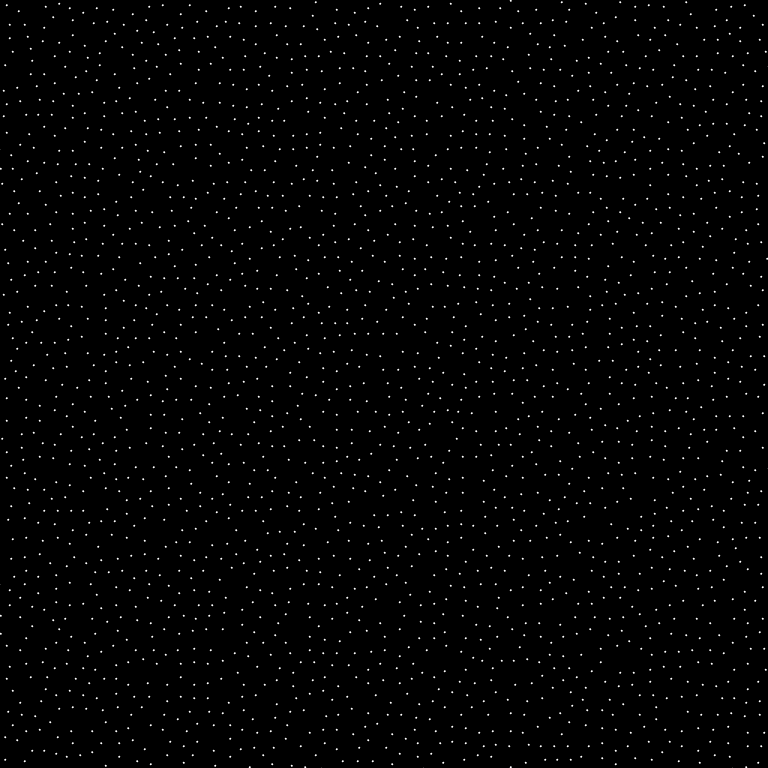
This pattern is drawn by a Shadertoy shader. Its source:

```glsl
const vec3  BACKGROUND   = vec3(0.0);
const vec3  DOT_COLOR    = vec3(1.0);
const float CELLS        = 49.0;      // dots per canvas height
const float LATTICE      = 512.0;     // dot centres snap to this fine lattice
const float DOT_RADIUS   = 0.00123;   // in canvas heights
const float MIN_SPACING  = 0.87;      // distance the dots strive for, in cells
const float PUSH         = 0.55;      // share of the overlap removed per pass
const int   PASSES       = 3;
const int   SIDE         = 3 + 2 * PASSES;

vec2 hash22(vec2 p) {
    vec3 q = fract(p.xyx * vec3(0.1031, 0.1030, 0.0973));
    q += dot(q, q.yzx + 33.33);
    return fract((q.xx + q.yz) * q.zy);
}

// Displacement that moves point p away from a neighbour that is too close
vec2 repel(vec2 p, vec2 neighbour) {
    vec2 away = p - neighbour;
    float d = max(length(away), 1e-4);
    return away / d * PUSH * max(MIN_SPACING - d, 0.0);
}

// Distance to the nearest dot centre, in canvas heights
float nearestDot(vec2 uv) {
    vec2 corner = floor(uv * CELLS) - float(SIDE / 2);
    vec2 points[SIDE * SIDE];

    // One random point per cell
    for (int y = 0; y < SIDE; y++)
        for (int x = 0; x < SIDE; x++) {
            vec2 cell = corner + vec2(x, y);
            points[y * SIDE + x] = cell + hash22(cell + 71.0);
        }

    // Spread the points; each pass drops the outer ring and shifts the rest
    // to index zero, so the update can run in place
    for (int pass = 1; pass <= PASSES; pass++) {
        int inner = SIDE - 2 * pass;
        for (int y = 0; y < inner; y++)
            for (int x = 0; x < inner; x++) {
                vec2 p = points[(y + 1) * SIDE + x + 1];
                vec2 shift = vec2(0.0);
                for (int k = 0; k < 9; k++)
                    shift += repel(p, points[(y + k / 3) * SIDE + x + k % 3]);
                points[y * SIDE + x] = p + shift;
            }
    }

    // Search the remaining 3 x 3 block
    float nearest = 1.0;
    for (int k = 0; k < 9; k++) {
        vec2 p = points[(k / 3) * SIDE + k % 3] / CELLS;
        vec2 centre = (floor(p * LATTICE) + 0.5) / LATTICE;
        nearest = min(nearest, distance(uv, centre));
    }
    return nearest;
}

void mainImage(out vec4 fragColor, in vec2 fragCoord) {
    float pixel = 1.0 / iResolution.y;
    float d = nearestDot(fragCoord * pixel);
    float coverage = clamp((DOT_RADIUS - d) / pixel + 0.5, 0.0, 1.0);
    fragColor = vec4(mix(BACKGROUND, DOT_COLOR, coverage), 1.0);
}
```
